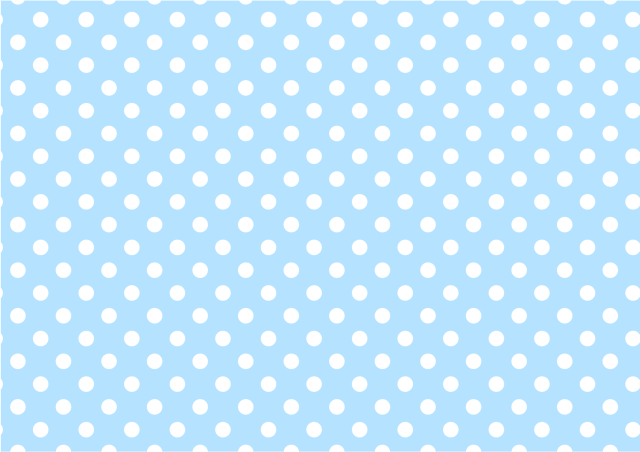
A Shadertoy shader for this pattern:

```glsl
// Staggered white polka dots on pale sky blue, with a hairline white border.

// Distance from p to the nearest centre of a unit square grid.
float gridDistance(vec2 p) {
    return length(fract(p + 0.5) - 0.5);
}

void mainImage(out vec4 fragColor, in vec2 fragCoord) {
    // One unit is the spacing between dots in a row.
    float unitsPerPixel = 14.045 / iResolution.x;
    vec2 p = fragCoord * unitsPerPixel;
    vec2 size = iResolution.xy * unitsPerPixel;

    // Two grids, offset by half a cell, form the staggered rows.
    vec2 q = p - vec2(0.393, -0.01);
    float dots = min(gridDistance(q), gridDistance(q - 0.5)) - 0.17;

    // Thin white margin on the left, top and bottom.
    float margin = min(p.x - 0.018, min(size.y - p.y - 0.012, p.y - 0.008));

    float shape = min(dots, margin);
    float white = 1.0 - smoothstep(-0.7, 0.7, shape / unitsPerPixel);
    fragColor = vec4(mix(vec3(0.71, 0.89, 1.0), vec3(1.0), white), 1.0);
}
```
